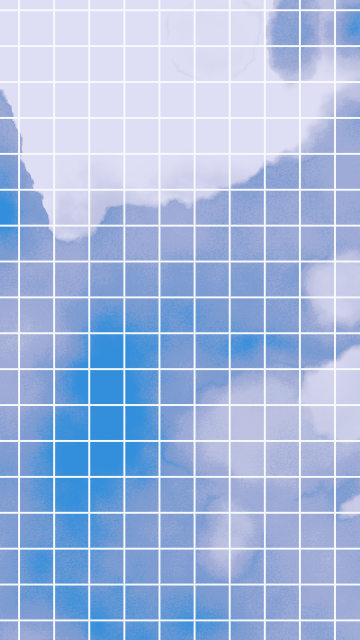
Reproduce this background procedurally as a Shadertoy shader.

```glsl
// Blue and lavender watercolour washes under a thin white grid.
// Noise-warped distance shapes set a pigment tone with soft bodies and dark
// drying rims; a colour ramp turns tone into paint. Units: canvas widths, y down.

vec2 hashGradient(vec2 cell) {
    float a = 6.2832 * fract(sin(dot(cell, vec2(127.1, 311.7))) * 43758.55);
    return vec2(cos(a), sin(a));
}

float gradientNoise(vec2 p) {
    vec2 i = floor(p), f = fract(p);
    vec2 u = f * f * f * (f * (f * 6.0 - 15.0) + 10.0);
    vec2 e = vec2(0.0, 1.0);
    return mix(mix(dot(hashGradient(i), f), dot(hashGradient(i + e.yx), f - e.yx), u.x),
               mix(dot(hashGradient(i + e.xy), f - e.xy), dot(hashGradient(i + e.yy), f - e.yy), u.x), u.y);
}

float fbm(vec2 p) {
    float sum = 0.0, amp = 0.6;
    for (int i = 0; i < 5; i++) {
        sum += amp * gradientNoise(p);
        p = mat2(1.6, 1.2, -1.2, 1.6) * p + 7.3;
        amp *= 0.5;
    }
    return sum;
}

// Approximate signed distance to an ellipse, negative inside
float ellipse(vec2 p, vec2 centre, vec2 radius) {
    return (length((p - centre) / radius) - 1.0) * min(radius.x, radius.y);
}

// Lays one wash: blends tone inside the shape, then adds pigment along its rim
void wash(inout float tone, float d, float target, float soft, float rim) {
    tone = mix(tone, target, 1.0 - smoothstep(-soft, 0.004, d));
    tone += rim * exp(-abs(d + 0.003) / 0.006);
}

// Soft pool of extra pigment
float pool(vec2 p, vec2 centre, vec2 radius) {
    vec2 q = (p - centre) / radius;
    return exp(-dot(q, q));
}

// Tone 0 is pale lavender, 1 is saturated blue
vec3 pigment(float t) {
    vec3 c = mix(vec3(0.87, 0.87, 0.957), vec3(0.74, 0.76, 0.88), smoothstep(0.0, 0.25, t));
    c = mix(c, vec3(0.62, 0.67, 0.84), smoothstep(0.25, 0.5, t));
    c = mix(c, vec3(0.49, 0.61, 0.82), smoothstep(0.5, 0.72, t));
    return mix(c, vec3(0.2, 0.56, 0.86), smoothstep(0.72, 1.0, t));
}

float paintTone(vec2 p) {
    float cloud = fbm(p * 5.0 + 3.0);
    vec2 w = p + 0.07 * vec2(fbm(p * 6.0), fbm(p * 6.0 + 31.0))
               + 0.018 * vec2(fbm(p * 24.0 + 9.0), fbm(p * 24.0 + 50.0));
    float rim = 0.16 * smoothstep(-0.25, 0.3, gradientNoise(p * 9.0));

    // Middle wash with blue pools
    float tone = 0.53 + 0.3 * cloud;
    tone += 0.50 * pool(w, vec2(0.31, 1.12), vec2(0.19, 0.22));
    tone += 0.36 * pool(w, vec2(0.17, 1.48), vec2(0.20, 0.25));
    tone += 0.36 * pool(w, vec2(0.46, 1.72), vec2(0.26, 0.13));
    tone += 0.26 * pool(w, vec2(0.58, 0.88), vec2(0.28, 0.16));
    tone += 0.50 * pool(w, vec2(0.00, 0.59), vec2(0.12, 0.14));
    tone += 0.22 * pool(w, vec2(0.86, 0.96), vec2(0.20, 0.04));
    tone -= 0.22 * pool(w, vec2(0.05, 0.92), vec2(0.14, 0.09));

    // Paler washes drying on the right
    wash(tone, ellipse(w, vec2(0.78, 1.20), vec2(0.32, 0.18)), 0.32 + 0.2 * cloud, 0.08, rim);
    wash(tone, ellipse(w, vec2(0.97, 1.10), vec2(0.15, 0.14)), 0.13 + 0.1 * cloud, 0.02, rim);
    wash(tone, ellipse(w, vec2(0.96, 0.80), vec2(0.13, 0.11)), 0.16 + 0.2 * cloud, 0.05, rim);
    wash(tone, ellipse(w, vec2(0.63, 1.50), vec2(0.10, 0.12)), 0.27 + 0.3 * cloud, 0.09, rim);
    wash(tone, ellipse(w, vec2(1.00, 1.39), vec2(0.08, 0.035)), 0.15, 0.02, rim);

    // Bare paper above a ragged shoreline, fading out to the right
    float shore = 0.25 + 0.42 * smoothstep(0.0, 0.17, w.x) - 0.10 * smoothstep(0.20, 0.36, w.x)
                - 0.12 * smoothstep(0.55, 0.80, w.x) - 0.12 * smoothstep(0.78, 1.0, w.x);
    float veil = 0.22 * smoothstep(0.38, 0.60, w.y) * smoothstep(-0.35, 0.3, cloud);
    wash(tone, w.y - shore, veil, 0.02 + 0.12 * smoothstep(0.7, 0.95, p.x), rim);

    // Blooms in the top right corner
    wash(tone, ellipse(w, vec2(0.59, 0.10), vec2(0.14, 0.12)), 0.06 + 0.1 * cloud, 0.06, 0.6 * rim);
    wash(tone, ellipse(w, vec2(0.82, 0.07), vec2(0.075, 0.16)), 0.55 + 0.3 * cloud, 0.03, 1.5 * rim);
    tone += 0.9 * pool(w, vec2(1.0, 0.07), vec2(0.10, 0.10));
    return tone;
}

void mainImage(out vec4 fragColor, in vec2 fragCoord) {
    float pixel = 1.0 / iResolution.x;
    vec2 p = vec2(fragCoord.x, iResolution.y - fragCoord.y) * pixel;

    // Paint with paper grain, strongest where pigment is present
    float tone = paintTone(p);
    float grain = gradientNoise(p * 230.0) + 0.6 * gradientNoise(p * 120.0 + 17.0);
    tone += 0.09 * grain * smoothstep(0.05, 0.5, tone) * (1.0 - 0.7 * smoothstep(0.8, 1.0, tone));
    vec3 color = pigment(clamp(tone, 0.0, 1.0));

    // White grid: 10 lines across and 18 down
    vec2 pitch = vec2(0.0975, 0.0997);
    vec2 toLine = abs(fract((p - vec2(0.053, 0.0285)) / pitch + 0.5) - 0.5) * pitch;
    float line = 1.0 - smoothstep(-0.6 * pixel, 0.6 * pixel, min(toLine.x, toLine.y) - 0.0027);
    color = mix(color, vec3(0.97, 0.98, 0.99), line);

    fragColor = vec4(color, 1.0);
}
```
